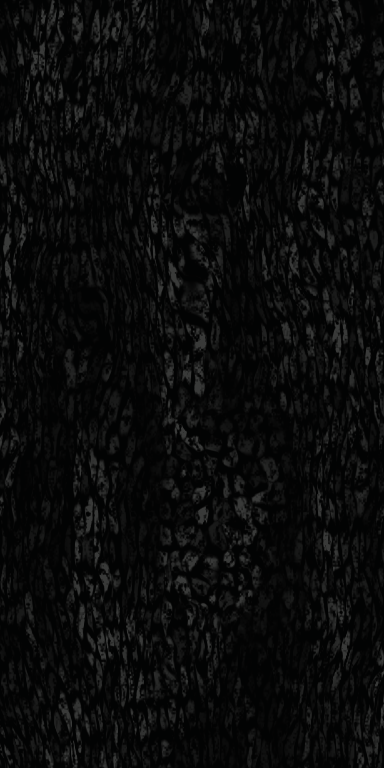
This texture is drawn by a Shadertoy shader. Its source:

```glsl
// Charred tree bark: near-black, with thin broken grey ridges running upward.
// Stretched Voronoi plates follow a warped grain that parts around knots;
// streaky noise varies the tone, and fine noise roughens every plate.

vec2 hash2(vec2 p) {
    vec3 q = fract(p.xyx * vec3(0.1031, 0.1030, 0.0973));
    q += dot(q, q.yzx + 33.33);
    return fract((q.xx + q.yz) * q.zy);
}

float noise(vec2 p) {
    vec2 i = floor(p), f = fract(p);
    f = f * f * (3.0 - 2.0 * f);
    float low = mix(hash2(i).x, hash2(i + vec2(1, 0)).x, f.x);
    float high = mix(hash2(i + vec2(0, 1)).x, hash2(i + vec2(1, 1)).x, f.x);
    return mix(low, high, f.y);
}

float fbm(vec2 p) {
    float sum = 0.0, gain = 0.5;
    for (int i = 0; i < 4; i++) {
        sum += gain * noise(p);
        p = p * 2.03 + 17.3;
        gain *= 0.5;
    }
    return sum / 0.9375;
}

// x: distance to the plate border, y: random tone of the plate
vec2 plates(vec2 p) {
    vec2 cell = floor(p);
    float nearest = 9.0, second = 9.0, tone = 0.0;
    for (int y = -1; y <= 1; y++)
    for (int x = -1; x <= 1; x++) {
        vec2 id = cell + vec2(x, y);
        vec2 h = hash2(id + 50.0);
        float d = length(id + 0.1 + 0.8 * h - p);
        if (d < nearest) {
            second = nearest;
            nearest = d;
            tone = hash2(id + 131.0).y;
        } else {
            second = min(second, d);
        }
    }
    return vec2(second - nearest, tone);
}

// Brightness of one layer of plates with ragged borders
float plateLayer(vec2 p, vec2 scale, float raggedness) {
    vec2 plate = plates(p * scale);
    float ragged = (noise(p * scale * 3.0) - 0.5) * raggedness;
    float body = smoothstep(0.08, 0.46, plate.x + ragged);
    return body * mix(0.25, 1.0, plate.y);
}

// 1 at the centre of an ellipse, falling smoothly to 0
float softSpot(vec2 p, vec2 centre, vec2 radius) {
    vec2 d = (p - centre) / radius;
    return exp(-dot(d, d));
}

// Sideways shift that leads the grain around a knot
float knotShift(vec2 p, vec2 centre, float radius) {
    vec2 d = (p - centre) * vec2(1.0, 0.45);
    float area = radius * radius;
    return -d.x * area / (dot(d, d) + area);
}

vec2 bendGrain(vec2 p, vec2 knot) {
    float shift = 0.10 * noise(p * vec2(2.6, 1.9) + 4.0);
    shift += 0.035 * noise(p * vec2(8.0, 5.5));
    shift += 0.010 * noise(p * vec2(24.0, 19.0));
    shift += knotShift(p, knot, 0.07);
    shift += knotShift(p, vec2(0.24, 1.20), 0.04);
    return p + vec2(shift, 0.02 * noise(p * 9.0 + 8.0));
}

void mainImage(out vec4 fragColor, in vec2 fragCoord) {
    const vec3 charBlack = vec3(0.009, 0.010, 0.010);
    const vec3 ashGrey = vec3(0.222, 0.226, 0.222);
    vec2 knot = vec2(0.50, 1.27);

    vec2 p = fragCoord / iResolution.x;
    vec2 grain = bendGrain(p, knot);

    // Long narrow fibres, giving way to blocky flakes in one region
    float fibres = plateLayer(grain, vec2(48.0, 11.0), 0.5);
    float flakes = plateLayer(grain + 3.0, vec2(29.0, 17.0), 0.6);
    float flakyZone = softSpot(p, vec2(0.60, 0.68), vec2(0.24, 0.38));
    flakyZone = smoothstep(0.35, 0.65, flakyZone + 0.6 * (fbm(p * 9.0) - 0.5));
    float bark = mix(fibres, flakes, flakyZone);

    // Fine roughness and broad vertical streaks of soot
    float rough = noise(grain * vec2(150.0, 70.0)) * 0.6
                + noise(p * vec2(230.0, 190.0)) * 0.4;
    bark *= smoothstep(0.20, 0.75, rough);
    float streaks = fbm(grain * vec2(9.0, 1.6) + 21.0);
    bark *= mix(0.45, 1.55, smoothstep(0.25, 0.75, streaks));

    // Black knot core and a cluster of ragged pits
    float core = softSpot(p, knot, vec2(0.022, 0.07));
    float pitArea = softSpot(p, vec2(0.64, 1.54), vec2(0.11, 0.13));
    float pits = smoothstep(0.42, 0.54, pitArea * fbm(p * vec2(21.0, 17.0)) * 1.15);
    float slit = softSpot(p, vec2(0.60, 1.85), vec2(0.024, 0.045));
    bark *= (1.0 - 0.9 * core) * (1.0 - pits);
    bark *= 1.0 - smoothstep(0.3, 0.6, slit);

    fragColor = vec4(mix(charBlack, ashGrey, clamp(bark, 0.0, 1.0)), 1.0);
}
```
